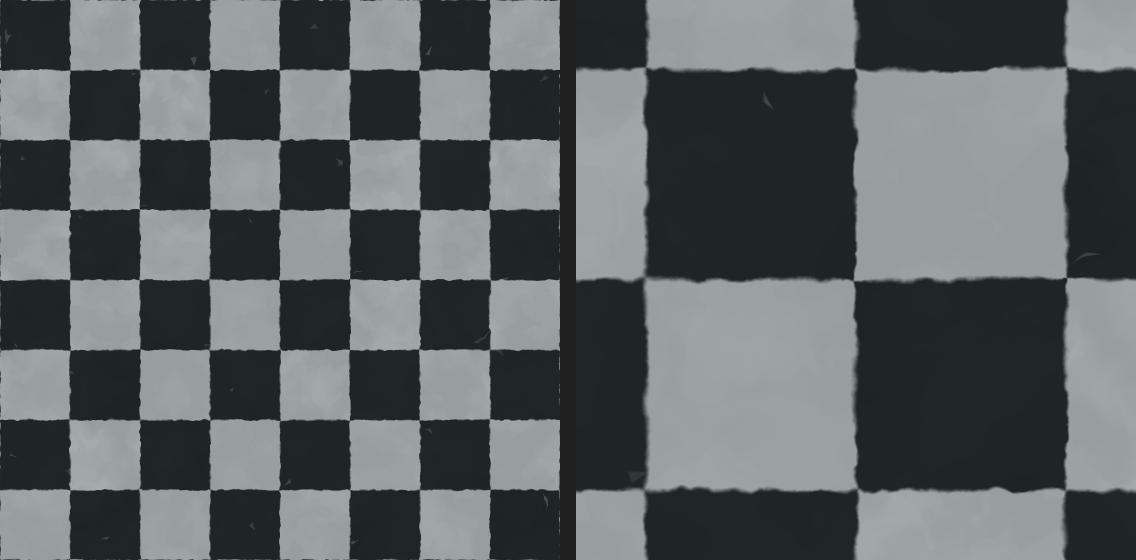
Left: the whole. Right: its middle third, enlarged.
A three.js fragment shader for this pattern:

```glsl
varying vec2 vUv;

#define TILES 8.0
#define EDGE_ROUGHNESS 0.045
#define EDGE_SOFTNESS 0.011
#define CHIP_CHANCE 0.85
#define CHIP_SIZE 0.055
#define DARK vec3(0.118, 0.149, 0.146)
#define LIGHT vec3(0.583, 0.622, 0.617)
#define PALE vec3(0.645, 0.685, 0.680)
#define CHIP vec3(0.270, 0.288, 0.286)

float hash(vec2 p) {
  vec3 q = fract(p.xyx * vec3(0.1031, 0.1030, 0.0973));
  q += dot(q, q.yzx + 33.33);
  return fract((q.x + q.y) * q.z);
}

// Value noise that wraps after a whole number of cells
float noise(vec2 uv, float cells, float seed) {
  vec2 p = uv * cells;
  vec2 i = floor(p);
  vec2 f = p - i;
  f = f * f * (3.0 - 2.0 * f);
  vec2 a = mod(i, cells) + seed;
  vec2 b = mod(i + 1.0, cells) + seed;
  return mix(mix(hash(a), hash(vec2(b.x, a.y)), f.x),
             mix(hash(vec2(a.x, b.y)), hash(b), f.x), f.y);
}

float fbm(vec2 uv, float cells, float seed) {
  float sum = 0.0;
  float gain = 0.5;
  for (int i = 0; i < 4; i++) {
    sum += gain * noise(uv, cells, seed);
    cells *= 2.0;
    seed += 17.0;
    gain *= 0.5;
  }
  return sum / 0.9375;
}

// Signed distance to the checker edges, positive inside light tiles
float checker(vec2 p) {
  vec2 cell = floor(p);
  vec2 inset = 0.5 - abs(p - cell - 0.5);
  float side = 1.0 - 2.0 * mod(cell.x + cell.y, 2.0);
  return side * min(inset.x, inset.y);
}

// Irregular three-sided flake, turned and stretched
float flake(vec2 p, vec2 id) {
  float turn = 6.2832 * hash(id + 41.0);
  float c = cos(turn);
  float s = sin(turn);
  p = mat2(c, -s, s, c) * p;
  float stretch = mix(1.0, 1.9, hash(id + 59.0));
  p *= vec2(1.0 / stretch, stretch);
  float size = CHIP_SIZE * mix(0.3, 1.0, hash(id + 73.0));
  float d = -1.0;
  for (int k = 0; k < 3; k++) {
    float n = float(k);
    float angle = 2.0944 * n + 0.8 * (hash(id + 91.0 + n) - 0.5);
    float reach = size * mix(0.35, 1.0, hash(id + 113.0 + n));
    d = max(d, dot(p, vec2(cos(angle), sin(angle))) - reach);
  }
  return d;
}

// Coverage of the flakes scattered around this tile
float chips(vec2 p) {
  vec2 cell = floor(p);
  float cover = 0.0;
  for (int y = -1; y <= 1; y++) {
    for (int x = -1; x <= 1; x++) {
      vec2 near = cell + vec2(float(x), float(y));
      vec2 id = mod(near, TILES) + 7.0;
      vec2 center = near + vec2(hash(id), hash(id + 23.0));
      float shape = 1.0 - smoothstep(-0.008, 0.008, flake(p - center, id));
      float strength = mix(0.45, 1.0, hash(id + 131.0));
      cover = max(cover, shape * strength * step(hash(id + 151.0), CHIP_CHANCE));
    }
  }
  return cover;
}

void main() {
  vec2 p = vUv * TILES;

  // Ragged tile borders
  vec2 fray = vec2(fbm(vUv, 96.0, 3.0), fbm(vUv, 96.0, 211.0)) - 0.5;
  float softness = EDGE_SOFTNESS * mix(0.6, 2.0, noise(vUv, 40.0, 307.0));
  float light = smoothstep(-softness, softness, checker(p + EDGE_ROUGHNESS * fray));

  // Cloudy stains, in soft washes and firmer patches
  vec2 drift = vec2(fbm(vUv, 32.0, 401.0), fbm(vUv, 32.0, 503.0)) - 0.5;
  vec2 stained = vUv + 0.03 * drift;
  float wash = smoothstep(0.32, 0.72, fbm(stained, 16.0, 607.0));
  float patches = smoothstep(0.53, 0.60, fbm(stained, 24.0, 701.0));
  float amount = mix(0.45, 1.0, hash(mod(floor(p), TILES) + 809.0));
  float stain = amount * (0.6 * wash + 0.3 * patches);

  // Flakes stand out on the dark tiles and barely tint the light ones
  vec2 bend = vec2(noise(vUv, 80.0, 907.0), noise(vUv, 80.0, 953.0)) - 0.5;
  float chip = chips(p + 0.06 * bend);
  vec3 darkTile = mix(DARK + 0.01 * (stain - 0.3), CHIP, chip);
  vec3 lightTile = mix(LIGHT, PALE, stain) + 0.012 * chip;

  gl_FragColor = vec4(mix(darkTile, lightTile, light), 1.0);
}
```
